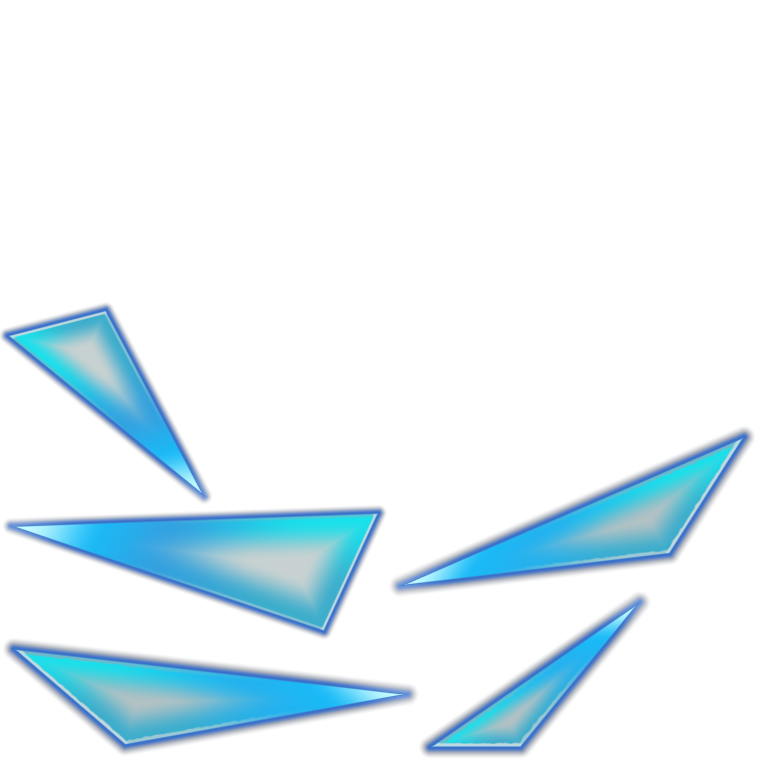
This background is drawn by a three.js fragment shader. Its source:

```glsl
// Five glassy blue shards with pale rims and soft blue shadows on white.
varying vec2 vUv;

float cross2(vec2 a, vec2 b) {
  return a.x * b.y - a.y * b.x;
}

vec2 hashGradient(vec2 cell) {
  float angle = 6.2832 * fract(sin(dot(cell, vec2(127.1, 311.7))) * 4375.85);
  return vec2(cos(angle), sin(angle));
}

float gradientNoise(vec2 p) {
  vec2 i = floor(p), f = fract(p);
  vec2 u = f * f * (3.0 - 2.0 * f);
  vec2 e = vec2(1.0, 0.0);
  float low = mix(dot(hashGradient(i), f), dot(hashGradient(i + e), f - e), u.x);
  float high = mix(dot(hashGradient(i + e.yx), f - e.yx),
                   dot(hashGradient(i + e.xx), f - e.xx), u.x);
  return mix(low, high, u.y);
}

float segmentDistance(vec2 p, vec2 a, vec2 b) {
  vec2 ab = b - a;
  return length(p - a - ab * clamp(dot(p - a, ab) / dot(ab, ab), 0.0, 1.0));
}

// Paints one shard: a pale tip, a cyan corner and a light corner.
// rough runs from 0 (clean rim) to 1 (ragged rim, brighter body).
vec3 paintShard(vec3 backdrop, vec2 p, vec2 tip, vec2 cyanCorner, vec2 lightCorner, float rough) {
  vec2 a = cyanCorner - tip, b = lightCorner - tip, q = p - tip;
  float area = cross2(a, b);
  float wa = cross2(q, b) / area;
  float wb = cross2(a, q) / area;
  float t = wa + wb;
  float side = clamp(wb / max(t, 0.001), 0.0, 1.0);

  float baseLength = length(a - b);
  float edge = min(segmentDistance(p, tip, cyanCorner), segmentDistance(p, tip, lightCorner));
  edge = min(edge, segmentDistance(p, cyanCorner, lightCorner));
  float inside = min(min(wa, wb), 1.0 - t) >= 0.0 ? edge : -edge;
  float inradius = abs(area) / (length(a) + length(b) + baseLength);

  // Shadow: blue at the outline, grey further out
  float outer = max(-inside, 0.0);
  float reach = mix(0.012, 0.016, rough);
  float shadow = 1.0 - smoothstep(0.0, reach, outer);
  shadow *= mix(0.75, 1.0, smoothstep(0.0, 0.2, t));
  vec3 shadowColor = mix(vec3(0.22, 0.43, 0.79), vec3(0.48, 0.50, 0.55),
                         smoothstep(0.001, 0.009, outer));
  vec3 color = mix(backdrop, shadowColor, shadow);

  // Body: pale tip, bright blue, steel blue, then cyan to teal
  vec3 body = mix(vec3(0.76, 0.98, 1.0), vec3(0.10, 0.73, 0.97), smoothstep(0.04, 0.27, t));
  body = mix(body, vec3(0.22, 0.61, 0.86),
             smoothstep(0.2, 0.48, t) * mix(0.85, 0.3, rough));
  vec3 wideEnd = mix(vec3(0.10, 0.88, 0.92), vec3(0.24, 0.68, 0.80), smoothstep(0.05, 0.7, side));
  body = mix(body, wideEnd, smoothstep(0.4, 0.85, t));

  // Grey bloom around the incentre
  float bloom = smoothstep(0.12, mix(0.85, 1.0, rough), inside / inradius);
  vec3 silver = mix(vec3(0.78, 0.82, 0.82), vec3(0.70, 0.76, 0.77), rough);
  body = mix(body, silver, bloom * smoothstep(0.3, 0.72, t));

  // Rim: lightest on the short side
  float wobble = rough * 0.002 * gradientNoise(p * 130.0);
  float rim = 1.0 - smoothstep(0.003, 0.0055, inside + wobble - 0.001 * rough);
  float baseDistance = (1.0 - t) * abs(area) / baseLength;
  float onBase = 1.0 - smoothstep(0.004, 0.007, baseDistance);
  vec3 rimColor = mix(vec3(0.45, 0.71, 0.78), vec3(0.80, 0.86, 0.88), max(onBase, side * 0.6));
  body = mix(body, rimColor, rim * smoothstep(0.3, 0.85, t) * mix(0.65, 0.9, max(onBase, rough)));
  body = mix(vec3(0.25, 0.50, 0.80), body, smoothstep(0.0, 0.0022, inside));

  return mix(color, body, smoothstep(-0.0008, 0.0008, inside));
}

void main() {
  vec3 color = vec3(1.0);
  // Clean shards on the left
  color = paintShard(color, vUv, vec2(0.266, 0.354), vec2(0.010, 0.563), vec2(0.138, 0.596), 0.0);
  color = paintShard(color, vUv, vec2(0.014, 0.315), vec2(0.493, 0.332), vec2(0.422, 0.178), 0.0);
  // Ragged shards on the right and along the bottom
  color = paintShard(color, vUv, vec2(0.521, 0.237), vec2(0.969, 0.431), vec2(0.872, 0.279), 1.0);
  color = paintShard(color, vUv, vec2(0.531, 0.096), vec2(0.018, 0.155), vec2(0.163, 0.030), 1.0);
  color = paintShard(color, vUv, vec2(0.833, 0.216), vec2(0.560, 0.027), vec2(0.678, 0.027), 1.0);
  gl_FragColor = vec4(color, 1.0);
}
```
